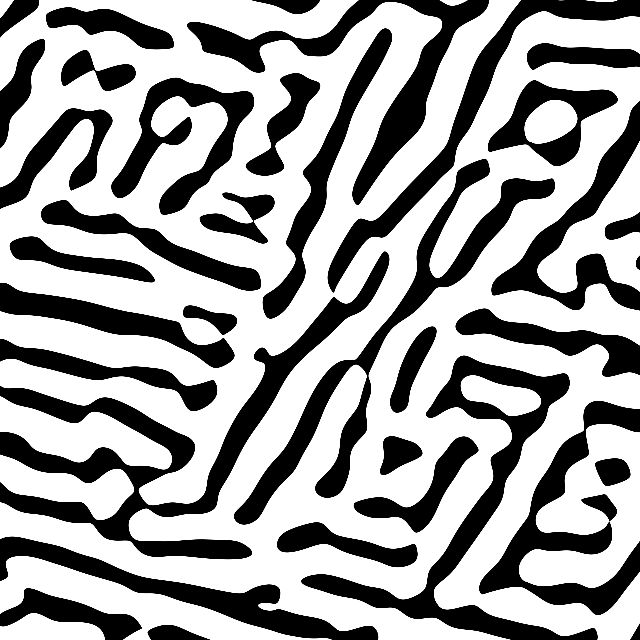
Reproduce this pattern procedurally as a Shadertoy shader.

```glsl
const float TAU = 6.2831853;

float hash(vec2 p) {
    return fract(sin(dot(p, vec2(127.1, 311.7))) * 43758.5453);
}

float valueNoise(vec2 p) {
    vec2 i = floor(p), f = fract(p);
    f = f * f * (3.0 - 2.0 * f);
    return mix(mix(hash(i), hash(i + vec2(1, 0)), f.x),
               mix(hash(i + vec2(0, 1)), hash(i + vec2(1, 1)), f.x), f.y);
}

vec2 direction(float angle) {
    return vec2(cos(angle), sin(angle));
}

// Normal angle of the stripes: steep rivers or shallow rungs between them
float stripeAngle(vec2 p) {
    vec2 across = direction(-0.58), along = direction(0.99);
    float region = valueNoise(vec2(dot(p, across) / 1.3, dot(p, along) / 3.6) + 31.0);
    return region > 0.53 ? 2.56 : 1.31;
}

// Sum of wave packets, one per cell, as a complex number
vec2 wavePackets(vec2 p) {
    const float waveNumber = TAU / 1.05;
    vec2 sum = vec2(0.0);
    vec2 cell = floor(p);
    for (int y = -2; y <= 2; y++)
    for (int x = -2; x <= 2; x++) {
        vec2 id = cell + vec2(x, y);
        vec2 centre = id + vec2(hash(id + 3.7), hash(id + 17.3));
        vec2 offset = p - centre;
        float weight = max(exp(-dot(offset, offset)) - 0.018, 0.0);

        // Neighbouring packets roughly agree in phase, so stripes run on
        float angle = stripeAngle(centre);
        float jitter = (hash(id + 41.9) - 0.5) * 4.6;
        float tilt = (hash(id + 73.1) - 0.5) * 0.5;
        float phase = waveNumber * (dot(direction(angle), centre)
                    + dot(direction(angle + tilt), offset)) + jitter;
        sum += weight * direction(phase);
    }
    return sum;
}

void mainImage(out vec4 fragColor, in vec2 fragCoord) {
    vec2 p = fragCoord / iResolution.y * 14.0;

    // Even stripe width, with rounded ends where the packets cancel
    vec2 wave = wavePackets(p);
    float ridge = wave.x / (length(wave) + 0.4) - 0.265;

    // Narrow but smoothed edge
    float edge = max(fwidth(ridge), 1e-4) * 0.2;
    float ink = smoothstep(-edge, edge, ridge);
    fragColor = vec4(vec3(1.0 - ink), 1.0);
}
```
